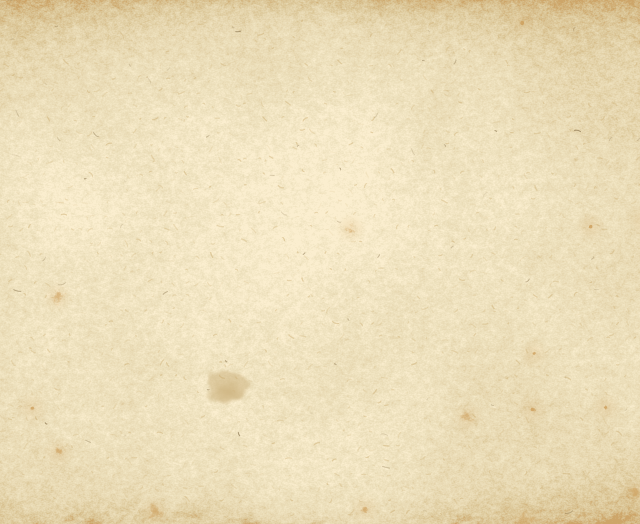
This texture is drawn by a Shadertoy shader. Its source:

```glsl
const vec3 PAPER[6] = vec3[6](
    vec3(0.96, 0.91, 0.78), vec3(0.93, 0.88, 0.74), vec3(0.91, 0.85, 0.70),
    vec3(0.88, 0.81, 0.64), vec3(0.85, 0.76, 0.57), vec3(0.82, 0.69, 0.47));
const vec3 FOX_COLOR = vec3(0.80, 0.61, 0.34);
const vec3 STAIN_COLOR = vec3(0.81, 0.71, 0.51);
const vec3 TAN_FIBRE = vec3(0.80, 0.68, 0.45);
const vec3 DARK_FIBRE = vec3(0.50, 0.41, 0.26);

const float BASE_TONE = 0.08;       // position along the paper ramp
const float CLOUD_AMOUNT = 1.4;
const float CLOUD_SCALE = 2.3;
const float GRAIN_AMOUNT = 0.92;
const float GRAIN_SCALE = 42.0;
const float FOX_CELL = 0.14;
const vec2 STAIN_CENTRE = vec2(0.433, 0.262);
const vec2 STAIN_RADIUS = vec2(0.043, 0.032);

vec2 hash2(vec2 p) {
    vec3 q = fract(p.xyx * vec3(0.1031, 0.1030, 0.0973));
    q += dot(q, q.yzx + 33.33);
    return fract((q.xx + q.yz) * q.zy);
}

float cornerSlope(vec2 cell, vec2 offset) {
    float angle = 6.2832 * hash2(cell + 71.0).x;
    return dot(vec2(cos(angle), sin(angle)), offset);
}

float gradientNoise(vec2 p) {
    vec2 i = floor(p), f = fract(p);
    vec2 u = f * f * f * (f * (f * 6.0 - 15.0) + 10.0);
    vec2 e = vec2(1.0, 0.0);
    return mix(mix(cornerSlope(i, f), cornerSlope(i + e, f - e), u.x),
               mix(cornerSlope(i + e.yx, f - e.yx), cornerSlope(i + 1.0, f - 1.0), u.x), u.y);
}

// Sum of octaves, each "falloff" times as strong as the one before
float layeredNoise(vec2 p, float falloff) {
    float sum = 0.0, amp = 1.0;
    for (int i = 0; i < 4; i++) {
        sum += amp * gradientNoise(p);
        p = mat2(1.6, 1.2, -1.2, 1.6) * p + 17.3;
        amp *= falloff;
    }
    return sum;
}

// One short bent fibre in a share of the grid cells
float fibres(vec2 p, float cellSize, float share, float halfLength, float width, float salt) {
    vec2 cell = floor(p / cellSize);
    vec2 place = hash2(cell + salt), shape = hash2(cell + salt + 31.7);
    vec2 kind = hash2(cell + salt + 57.1);
    vec2 q = p - (cell + 0.25 + 0.5 * place) * cellSize;
    float angle = (shape.x - 0.5) * 2.4;
    float c = cos(angle), s = sin(angle);
    q = mat2(c, -s, s, c) * q;
    float reach = halfLength * mix(0.2, 1.0, shape.y * shape.y);
    q.y += (kind.y - 0.5) * 0.5 * q.x * q.x / reach;
    float d = length(vec2(max(abs(q.x) - reach, 0.0), q.y));
    float line = 1.0 - smoothstep(0.0, width + 0.8 / iResolution.y, d);
    return line * step(kind.x, share) * mix(0.2, 1.0, place.y * place.y);
}

// Ragged rust specks with a soft halo, more common to the right and below
float foxing(vec2 p, float salt) {
    vec2 cell = floor(p / FOX_CELL);
    vec2 place = hash2(cell + salt), kind = hash2(cell + salt + 13.9);
    float share = 0.04 + 0.13 * smoothstep(0.6, 1.1, cell.x * FOX_CELL)
                + 0.22 * (1.0 - smoothstep(0.0, 0.2, cell.y * FOX_CELL));
    float radius = mix(0.004, 0.017, kind.y * kind.y);
    float d = length(p - (cell + 0.25 + 0.5 * place) * FOX_CELL);
    float ragged = d + radius * 0.9 * layeredNoise(p * 70.0, 0.6);
    float core = 1.0 - smoothstep(radius * 0.1, radius, ragged);
    float halo = 1.0 - smoothstep(0.0, 0.034, d);
    return step(kind.x, share) * (core * mix(0.75, 0.4, kind.y) + 0.16 * halo);
}

// Single blot: flat on the left, tapered to the right
float blot(vec2 p) {
    vec2 q = (p - STAIN_CENTRE) / STAIN_RADIUS;
    q.y *= 1.0 + 0.25 * q.x;
    q += 0.22 * vec2(gradientNoise(p * 45.0), gradientNoise(p * 45.0 + 9.0));
    float d = max(length(q * vec2(0.9, 1.0)), -q.x * 1.12);
    float body = 1.0 - smoothstep(0.74, 1.08, d);
    float heart = 1.0 - smoothstep(0.0, 0.9, length(q - vec2(0.1, -0.3)));
    return body * (0.56 + 0.35 * heart);
}

// Ageing toward the four edges, in ramp steps
float edgeTone(vec2 p, float aspect) {
    float wobble = 1.0 + 0.6 * gradientNoise(p * 5.0);
    float top = (1.0 - p.y) * wobble, bottom = p.y * wobble;
    float tone = 2.8 * exp(-top / 0.13) + 0.9 * exp(-top / 0.02);
    tone += 2.5 * exp(-bottom / 0.065) + 0.9 * exp(-p.x / 0.10);
    tone += 1.4 * smoothstep(0.45, 1.0, p.x / aspect);
    float brown = smoothstep(-0.1, 0.5, layeredNoise(p * vec2(14.0, 22.0), 0.6));
    return tone + 2.4 * brown * exp(-p.y / 0.025);
}

void mainImage(out vec4 fragColor, in vec2 fragCoord) {
    vec2 p = fragCoord / iResolution.y;
    float aspect = iResolution.x / iResolution.y;

    // Paper body
    float tone = BASE_TONE + edgeTone(p, aspect);
    tone += CLOUD_AMOUNT * layeredNoise(p * CLOUD_SCALE + 4.0, 0.55);
    tone += GRAIN_AMOUNT * layeredNoise(p * GRAIN_SCALE * vec2(0.9, 1.1), 1.12);
    tone = clamp(tone, -0.8, 5.6);
    int stepIndex = int(clamp(floor(tone), 0.0, 4.0));
    vec3 color = mix(PAPER[stepIndex], PAPER[stepIndex + 1], tone - float(stepIndex));

    // Marks
    color = mix(color, STAIN_COLOR, blot(p));
    color = mix(color, FOX_COLOR, clamp(foxing(p, 5.0) + foxing(p + 0.07, 83.0), 0.0, 0.8));

    // Fibres
    for (int i = 0; i < 2; i++) {
        float k = float(i);
        vec2 shifted = p + k * vec2(0.013, 0.021);
        color = mix(color, TAN_FIBRE, 0.5 * fibres(shifted, 0.026, 0.4, 0.006, 0.0009, 11.0 + 40.0 * k));
        color = mix(color, DARK_FIBRE, 0.6 * fibres(shifted, 0.07, 0.14, 0.007, 0.0006, 7.0 + 60.0 * k));
    }
    fragColor = vec4(color, 1.0);
}
```
